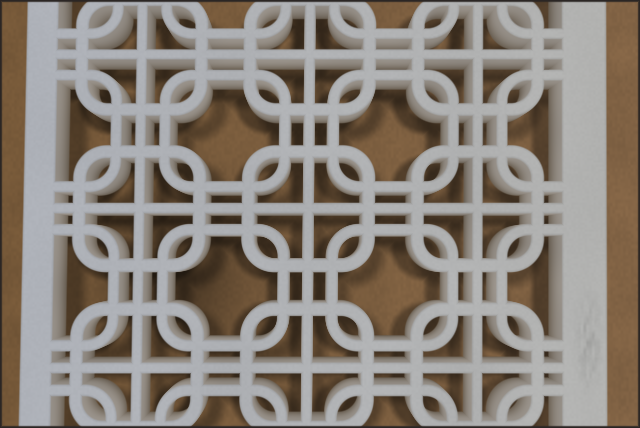
Write a Shadertoy shader that draws this pattern.

```glsl
// White cut-out lattice panel of interlaced rounded squares over shadowed cardboard.

float hash(vec2 p) {
    vec3 q = fract(p.xyx * vec3(0.1031, 0.1030, 0.0973));
    q += dot(q, q.yzx + 33.33);
    return fract((q.x + q.y) * q.z);
}

float noise(vec2 p) {
    vec2 i = floor(p), f = fract(p);
    f = f * f * (3.0 - 2.0 * f);
    return mix(mix(hash(i), hash(i + vec2(1, 0)), f.x),
               mix(hash(i + vec2(0, 1)), hash(i + vec2(1, 1)), f.x), f.y);
}

// Outline of a rounded square, distance to its band
float ring(vec2 p, float halfWidth) {
    vec2 a = abs(p) - vec2(0.384, 0.363) + 0.17;
    float d = length(max(a, 0.0)) + min(max(a.x, a.y), 0.0) - 0.17;
    return abs(d) - halfWidth;
}

// Signed distance to the panel: two staggered ring lattices, cross bars, frame
float panel(vec2 p) {
    vec2 cell = vec2(1.08, 1.0);
    vec2 a = p - cell * floor(p / cell + 0.5);
    vec2 b = p - cell * (floor(p / cell) + 0.5);
    float d = min(abs(a.x), abs(a.y)) - 0.033;
    d = min(d, min(ring(a, 0.041), ring(b, 0.035)));
    d = min(d, 1.62 - abs(p.x));
    return max(d, max(p.x - 1.905, -1.82 - p.x));
}

float shadow(vec2 p, vec2 offset, float blur) {
    return 1.0 - smoothstep(-blur, blur, panel(p - offset) - 0.015);
}

vec3 cardboard(vec2 p, vec2 eye, vec2 s) {
    vec2 q = eye + (p - eye) / 0.93;
    vec3 col = mix(vec3(0.46, 0.345, 0.22), vec3(0.51, 0.39, 0.27), s.x);
    col *= 0.93 + 0.08 * noise(p * 5.0) + 0.06 * noise(p * vec2(60.0, 45.0));
    float murk = 0.85 + 0.3 * noise(p * 1.7 + 4.0);
    col *= 1.0 - 0.36 * murk * shadow(q, vec2(-0.07, -0.04), 0.03);
    col *= 1.0 - 0.32 * murk * shadow(q, vec2(0.08, -0.09), 0.05);
    // Deep shade at the lower left of the opening
    return col * (1.0 - 0.4 * exp(-5.0 * dot(p - vec2(-0.85, -0.45), p - vec2(-0.85, -0.45))));
}

void mainImage(out vec4 fragColor, in vec2 fragCoord) {
    vec2 s = fragCoord / iResolution.xy;

    // Slight tilt: rows and columns spread toward the bottom
    float y = (s.y - 0.5137) * 2.731;
    vec2 p = vec2((s.x - 0.4818 - 0.0023 * y) / (0.2643 - 0.0017 * y) * 1.08,
                  y + 0.019 * y * y);
    vec2 eye = vec2(0.0, -0.3);
    float soft = max(2.2 / iResolution.y, 0.007);

    vec3 col = cardboard(p, eye, s);

    // Thickness of the panel, painted from its back edge to the front
    for (int i = 10; i > 0; i--) {
        float depth = float(i) / 10.0;
        vec2 q = eye + (p - eye) / (1.0 - 0.054 * depth);
        vec3 wall = mix(vec3(0.59, 0.565, 0.535), vec3(0.43, 0.39, 0.34), depth * depth);
        wall *= 0.94 + 0.1 * noise(p * 4.0);
        col = mix(col, wall, 1.0 - smoothstep(-soft, soft, panel(q)));
    }

    // Painted face with uneven light, fine grain and a smudge on the right rail
    vec3 face = mix(vec3(0.68, 0.695, 0.725), vec3(0.70, 0.70, 0.69), s.x);
    face *= 0.97 + 0.04 * noise(p * 2.0) + 0.02 * noise(p * 70.0);
    vec2 rub = (p - vec2(1.79, -0.85)) * vec2(14.0, 4.0);
    face -= 0.09 * exp(-dot(rub, rub)) * noise(p * vec2(55.0, 20.0));
    float edge = panel(p);
    face *= 1.0 - 0.07 * smoothstep(-0.018, 0.0, edge);
    col = mix(col, face, 1.0 - smoothstep(-soft, soft, edge));

    // Thin dark border of the canvas
    vec2 rim = min(s, 1.0 - s) * iResolution.xy / iResolution.y;
    col = mix(vec3(0.17, 0.15, 0.14), col, smoothstep(0.002, 0.007, min(rim.x, rim.y)));

    fragColor = vec4(col, 1.0);
}
```
